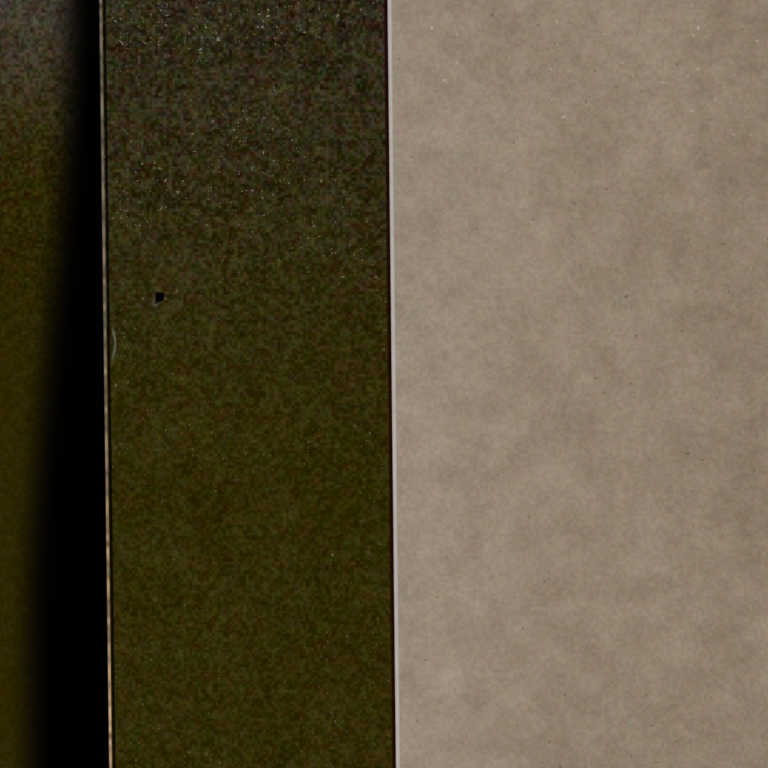
A Shadertoy shader for this texture:

```glsl
float hash(vec2 p) {
    vec3 q = fract(vec3(p.xyx) * 0.1031);
    q += dot(q, q.yzx + 33.33);
    return fract((q.x + q.y) * q.z);
}

float noise(vec2 p) {
    vec2 i = floor(p), f = fract(p);
    f = f * f * (3.0 - 2.0 * f);
    return mix(mix(hash(i), hash(i + vec2(1, 0)), f.x),
               mix(hash(i + vec2(0, 1)), hash(i + vec2(1, 1)), f.x), f.y);
}

float fbm(vec2 p) {
    float sum = 0.0, amp = 0.5;
    for (int i = 0; i < 5; i++) {
        sum += amp * noise(p);
        p = mat2(1.6, 1.2, -1.2, 1.6) * p + 7.3;
        amp *= 0.5;
    }
    return sum;
}

// Scattered irregular flecks, one candidate per grid cell
float flecks(vec2 uv, float cells, float density) {
    vec2 p = uv * cells + 0.5 * vec2(noise(uv * 230.0), noise(uv * 230.0 + 51.0));
    vec2 id = floor(p);
    vec2 centre = 0.35 + 0.3 * vec2(hash(id + 11.7), hash(id + 47.1));
    float size = mix(0.22, 0.42, hash(id + 83.9));
    float mask = 1.0 - smoothstep(size * 0.2, size, length(fract(p) - centre));
    return mask * step(1.0 - density, hash(id)) * mix(0.2, 1.0, hash(id + 29.3));
}

// Soft vertical band of given half width around x = 0
float band(float x, float halfWidth, float soft) {
    return 1.0 - smoothstep(halfWidth - soft, halfWidth + soft, abs(x));
}

vec3 sidePanel(vec2 uv, vec3 grain) {
    vec3 olive = mix(vec3(0.175, 0.145, 0.012), vec3(0.25, 0.22, 0.17), smoothstep(0.72, 1.0, uv.y));
    olive += grain * mix(0.05, 0.18, smoothstep(0.4, 0.95, uv.y));
    float shadowEnd = mix(0.066, 0.120, smoothstep(0.15, 1.0, uv.y));
    float shade = 1.0 - smoothstep(shadowEnd - 0.06, shadowEnd, uv.x);
    return mix(vec3(0.004, 0.004, 0.002), olive, shade);
}

vec3 darkPanel(vec2 uv, vec3 grain) {
    float high = smoothstep(0.35, 1.0, uv.y);
    vec3 col = mix(vec3(0.188, 0.162, 0.022), vec3(0.190, 0.165, 0.095), high);
    col += (fbm(uv * 14.0) - 0.48) * 0.04;
    col += grain * mix(0.12, 0.20, high);
    // Pale, bluish dust that thickens toward the top
    float dust = flecks(uv, 200.0, mix(0.08, 0.26, high)) * 0.8
               + flecks(uv + 0.37, 135.0, mix(0.015, 0.07, high));
    dust *= smoothstep(0.25, 0.55, fbm(uv * 9.0 + 3.0));
    return col + dust * mix(0.7, 1.15, high) * vec3(0.25, 0.26, 0.31);
}

vec3 beigePanel(vec2 uv, vec3 grain) {
    float cloud = fbm(uv * vec2(8.0, 6.0) + 5.0) - 0.48;
    float mottle = fbm(uv * 34.0) - 0.48;
    vec3 col = vec3(0.566, 0.506, 0.435) + cloud * 0.055 + mottle * 0.085 + grain * 0.065;
    col += vec3(0.020, 0.024, 0.030) * (1.0 - smoothstep(0.5, 0.8, uv.x));
    col -= 0.015 * smoothstep(0.78, 1.0, uv.x);
    col -= 0.11 * flecks(uv, 150.0, 0.015);
    return col + 0.14 * flecks(uv + 0.6, 130.0, 0.03) * smoothstep(0.6, 1.0, uv.y);
}

void mainImage(out vec4 fragColor, in vec2 fragCoord) {
    vec2 uv = fragCoord / iResolution.xy;
    float soft = max(0.0014, 0.75 / iResolution.x);

    // Fine grain, mostly neutral with a little colour
    float fine = 0.65 * noise(uv * 270.0) + 0.35 * noise(uv * 150.0 + 19.0) - 0.5;
    vec3 tint = vec3(noise(uv * 140.0 + 61.0), noise(uv * 140.0 + 97.0), noise(uv * 140.0 + 33.0)) - 0.5;
    vec3 grain = fine + 0.3 * tint;

    // Signed distances from the two slightly leaning seams
    float leftSeam = uv.x - mix(0.1440, 0.1310, uv.y);
    float rightSeam = uv.x - mix(0.5145, 0.5035, uv.y);

    vec3 col = mix(sidePanel(uv, grain), darkPanel(uv, grain), smoothstep(-soft, soft, leftSeam));

    // Chip and its pale lower rim
    vec2 chip = uv - vec2(0.207, 0.613);
    chip += 0.006 * (vec2(noise(uv * 190.0), noise(uv * 190.0 + 40.0)) - 0.5);
    float rim = length((chip + vec2(0.003, 0.004)) * vec2(1.0, 0.75));
    col = mix(col, vec3(0.34, 0.33, 0.29), 0.65 * (1.0 - smoothstep(0.004, 0.008, rim)));
    col = mix(col, vec3(0.01), 1.0 - smoothstep(0.003, 0.008, length(chip * vec2(1.0, 0.8))));

    // Crescent nick beside the left seam
    vec2 nick = (uv - vec2(0.144, 0.553)) * vec2(1.0, 0.35);
    float crescent = band(length(nick) - 0.006, 0.0015, 0.0015) * smoothstep(0.0, 0.004, nick.x);
    col = mix(col, vec3(0.38, 0.40, 0.37), 0.8 * crescent);

    // Worn bright edge, with dark lines either side
    col *= 1.0 - 0.8 * band(leftSeam - 0.0048, 0.0016, 0.0016);
    col *= 1.0 - 0.8 * band(leftSeam + 0.0055, 0.002, 0.002);
    float wear = 0.7 + 0.5 * noise(vec2(3.0, uv.y * 120.0)) - 0.1 * uv.y;
    vec3 edgeTone = mix(vec3(0.64, 0.53, 0.42), vec3(0.45, 0.40, 0.34), smoothstep(0.1, 0.8, uv.y));
    col = mix(col, edgeTone * wear, band(leftSeam, 0.0020, soft));

    // Right seam: reddish shadow, beige sheet, pale lip
    col = mix(col, vec3(0.10, 0.02, 0.015), 0.85 * band(rightSeam + 0.001, 0.0025, 0.002));
    col = mix(col, beigePanel(uv, grain), smoothstep(-soft, soft, rightSeam - 0.001));
    float lip = band(rightSeam - 0.0038, 0.0022, 0.0018);
    col = mix(col, vec3(0.70, 0.69, 0.68), lip * (0.8 + 0.2 * noise(vec2(8.0, uv.y * 60.0))));

    fragColor = vec4(clamp(col, 0.0, 1.0), 1.0);
}
```
